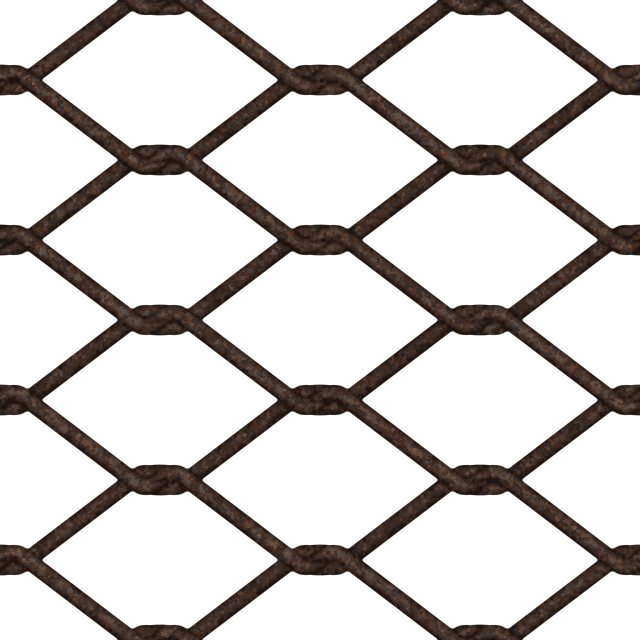
Reproduce this pattern procedurally as a WebGL 1 fragment shader.

```glsl
precision highp float;
// Rusty twisted-wire mesh on white: staggered twists, 2 x 4 repeats per tile.
// Each twist is a front S-shaped strand over a bulging pair of back strands,
// shaded as round wire and worn with wrapping cellular noise.

uniform vec2 u_resolution;

const float PI = 3.14159265;
const float RADIUS = 0.0130;        // wire radius
const float TWIST = 0.043;          // half length of a twist
const float SLOPE = 0.0625 / (0.125 - TWIST);
const float BULGE = 0.011;          // back strand offset at the twist centre

const vec3 PAPER = vec3(1.0);
const vec3 DARK = vec3(0.125, 0.080, 0.062);
const vec3 BROWN = vec3(0.235, 0.165, 0.132);
const vec3 WORN = vec3(0.370, 0.300, 0.255);

vec2 hash2(vec2 p) {
    vec2 k = vec2(dot(p, vec2(127.1, 311.7)), dot(p, vec2(269.5, 183.3)));
    return fract(sin(k) * 4375.85);
}

// Cellular noise wrapping after count cells: x = distance, y = cell value.
vec2 cellular(vec2 uv, float count) {
    vec2 p = uv * count;
    vec2 base = floor(p);
    vec2 best = vec2(8.0, 0.0);
    for (int j = -1; j <= 1; j++) {
        for (int i = -1; i <= 1; i++) {
            vec2 cell = base + vec2(float(i), float(j));
            vec2 seed = hash2(mod(cell, count));
            float d = length(cell + seed - p);
            if (d < best.x) best = vec2(d, fract(seed.x * 7.0 + seed.y * 13.0));
        }
    }
    return best;
}

// Signed offset from a strand falling left to right, with an S through the twist.
float strandOffset(vec2 q) {
    float ax = abs(q.x);
    float t = min(ax / TWIST, 1.0);
    float height = SLOPE * (TWIST / PI * sin(PI * t) - max(ax - TWIST, 0.0));
    float grade = SLOPE * cos(PI * t);
    return (q.y - sign(q.x) * height) / sqrt(1.0 + grade * grade);
}

// Offset from the upper or lower arc at the back of the twist.
float arcOffset(vec2 q) {
    return abs(q.y) - BULGE * cos(PI * min(abs(q.x) / 0.12, 0.5));
}

float smoothMin(float a, float b, float k) {
    float h = max(k - abs(a - b), 0.0) / k;
    return min(a, b) - h * h * k * 0.25;
}

// Brightness across a round wire, lit slightly from above.
float roundTone(float offset) {
    float t = offset / RADIUS - 0.12;
    return clamp(1.0 - t * t, 0.0, 1.0);
}

// Columns of twists, every other one shifted by half a repeat.
vec2 twistCell(vec2 uv) {
    float column = floor(uv.x * 4.0 + 0.5);
    float shift = 0.125 * mod(column + 1.0, 2.0);
    return vec2(uv.x - column * 0.25, mod(uv.y - shift + 0.125, 0.25) - 0.125);
}

vec3 rustColor(vec2 uv, float tone) {
    vec2 grain = cellular(uv, 180.0);
    vec2 patches = cellular(uv + 0.37, 72.0);
    float level = tone * 0.72 + (grain.y - 0.5) * 0.42 + (patches.y - 0.5) * 0.26;
    level -= 0.10 * (grain.x - 0.4);
    vec3 color = mix(DARK, BROWN, smoothstep(0.0, 0.48, level));
    color = mix(color, WORN, smoothstep(0.45, 1.0, level));
    // Orange rust flecks and bluish bare metal.
    float fleck = fract(grain.y * 5.3 + patches.y);
    color += vec3(0.085, 0.025, -0.015) * smoothstep(0.78, 0.95, fleck) * tone;
    color += vec3(-0.025, 0.010, 0.035) * smoothstep(0.30, 0.10, fleck) * tone;
    return color;
}

void main() {
    vec2 uv = gl_FragCoord.xy / u_resolution;
    float pixel = 1.0 / min(u_resolution.x, u_resolution.y);
    vec2 q = twistCell(uv);

    float front = strandOffset(q);
    float back = strandOffset(vec2(-q.x, q.y));
    float arc = arcOffset(q);

    // Outline with small fillets where wires meet.
    float wires = smoothMin(abs(front), abs(back), 0.005) - RADIUS;
    float lens = max(arc - RADIUS, abs(q.x) - 0.045);
    float coverage = 1.0 - smoothstep(-0.75 * pixel, 0.75 * pixel, min(wires, lens));

    // Back strands, shadowed beside the front one.
    float inTwist = 1.0 - smoothstep(0.034, 0.046, abs(q.x));
    float backTone = mix(roundTone(back) * 0.80, roundTone(arc) * 0.85, inTwist);
    backTone *= smoothstep(RADIUS * 0.75, RADIUS * 1.6, abs(front));
    float isFront = 1.0 - smoothstep(-pixel, pixel, abs(front) - RADIUS * 0.95);
    float tone = mix(backTone, roundTone(front), isFront);

    // Dark groove at the heart of the twist.
    vec2 groove = vec2(q.x - 0.003, q.y + 0.001 - 0.16 * q.x) / vec2(0.024, 0.0048);
    tone *= 1.0 - 0.85 * exp(-dot(groove, groove) * 1.6);

    gl_FragColor = vec4(mix(PAPER, rustColor(uv, tone), coverage), 1.0);
}
```
